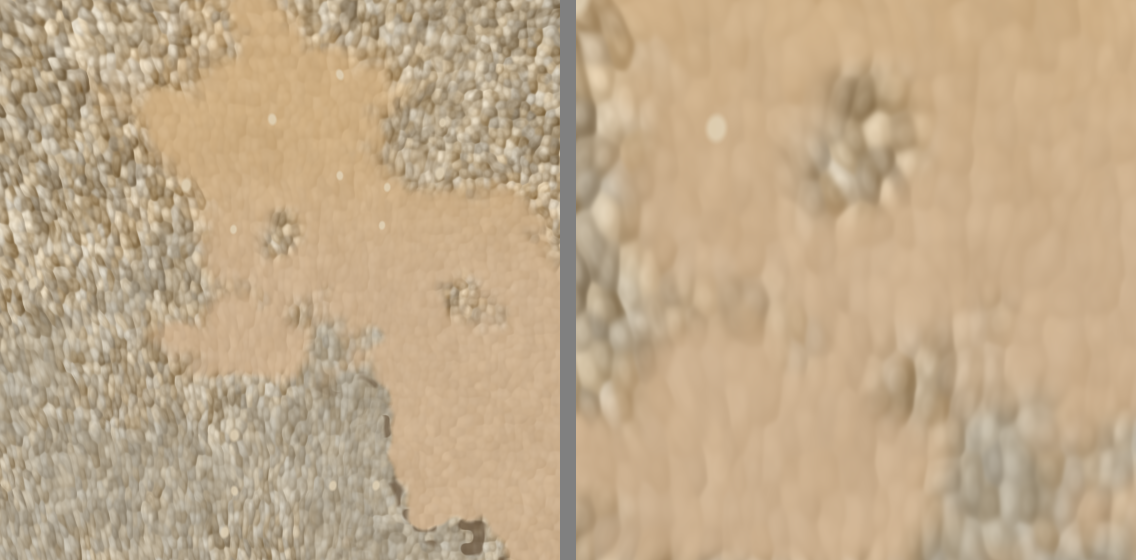
Left, the full canvas; right, a detail of the centre.
A Shadertoy shader for this texture:

```glsl
// Dry gravel ground with drifts of smooth ochre sand and worn grey dust.
// Soft cellular grains give the gravel; low noise masks place sand, dust,
// dark crevices along the sand rims, pale pebbles and narrow slits.

const vec3 GRAVEL = vec3(0.725, 0.663, 0.560);
const vec3 DUST = vec3(0.698, 0.655, 0.575);
const vec3 WARM_GRAVEL = vec3(0.755, 0.665, 0.535);
const vec3 SAND_OCHRE = vec3(0.805, 0.680, 0.510);
const vec3 SAND_PINK = vec3(0.800, 0.690, 0.560);
const vec3 PEBBLE = vec3(0.880, 0.820, 0.710);
const vec3 CREVICE = vec3(0.400, 0.320, 0.230);
const vec3 GRAIN_TINT = vec3(0.92, 1.00, 1.08);
const vec2 LONG_GRAINS = vec2(88.0, 48.0);   // grains per canvas, x and y
const vec2 ROUND_GRAINS = vec2(72.0, 62.0);
const vec2 LIGHT = vec2(-0.45, 0.30);
const float GRAIN_CONTRAST = 0.32;
const float FINE_CONTRAST = 0.10;
const float FAN = 0.5;                       // grains lean away from the middle
const vec2 BELT_TOP = vec2(0.45, 1.00);      // sand gathers along this line
const vec2 BELT_END = vec2(0.95, 0.12);

float hash(vec2 p) {
    return fract(sin(dot(p, vec2(127.1, 311.7))) * 43758.5453);
}

vec2 hash2(vec2 p) {
    return vec2(hash(p), hash(p + 57.3));
}

float noise(vec2 p) {
    vec2 i = floor(p), f = fract(p);
    f = f * f * (3.0 - 2.0 * f);
    return mix(mix(hash(i), hash(i + vec2(1, 0)), f.x),
               mix(hash(i + vec2(0, 1)), hash(i + vec2(1, 1)), f.x), f.y);
}

float fbm(vec2 p) {
    float sum = 0.0, amp = 0.5;
    for (int i = 0; i < 4; i++) {
        sum += amp * noise(p);
        p = mat2(0.8, 0.6, -0.6, 0.8) * p * 2.03 + 11.7;
        amp *= 0.5;
    }
    return sum / 0.9375;
}

// Soft cells: x is the shaded tone around zero, y a warm or cool shift.
vec2 grains(vec2 p) {
    vec2 id = floor(p), sum = vec2(0.0);
    float total = 0.0001;
    for (int y = -1; y <= 1; y++)
    for (int x = -1; x <= 1; x++) {
        vec2 cell = id + vec2(x, y);
        vec2 r = p - cell - 0.15 - 0.7 * hash2(cell);
        float w = exp(-7.0 * dot(r, r));
        float tone = hash(cell + 3.9) - 0.5 + dot(r, LIGHT);
        sum += w * vec2(tone, hash(cell + 8.1) - 0.5);
        total += w;
    }
    sum /= total;
    sum.x += 0.22 * (smoothstep(0.1, 0.9, total) - 0.75);
    return sum;
}

// Sparse soft ellipses, one at most in each square of a grid.
float scatter(vec2 p, float cells, vec2 radius, float share, float seed) {
    vec2 id = floor(p * cells);
    vec2 r = (p - (id + 0.3 + 0.4 * hash2(id + seed)) / cells) / radius;
    r.x += 0.5 * (hash(id + seed + 5.0) - 0.5) * r.y;
    float size = 0.6 + 0.4 * hash(id + seed + 9.0);
    return step(hash(id + seed + 2.0), share) * (1.0 - smoothstep(0.5, 1.1, length(r) / size));
}

float segmentDistance(vec2 p, vec2 a, vec2 b) {
    vec2 pa = p - a, ba = b - a;
    return length(pa - ba * clamp(dot(pa, ba) / dot(ba, ba), 0.0, 1.0));
}

void mainImage(out vec4 fragColor, in vec2 fragCoord) {
    vec2 p = fragCoord / iResolution.xy;
    float lowerRight = smoothstep(0.5, 0.75, p.x) * (1.0 - smoothstep(0.3, 0.5, p.y));

    // Ground masks: sand belt, warm rim and a dusty wedge widening downwards
    float belt = segmentDistance(p, BELT_TOP, BELT_END);
    float field = fbm(p * 5.0 + 4.0) - 0.5 + 0.14 - 0.7 * belt;
    float sand = smoothstep(0.0, mix(0.14, 0.05, lowerRight), field);
    float rim = smoothstep(-0.16, 0.08, field);
    float wedge = 0.72 - p.y - 0.7 * abs(p.x - 0.46);
    float dust = smoothstep(-0.03, 0.10, wedge + 0.3 * (fbm(p * 4.0 + 20.0) - 0.5));
    dust *= (1.0 - 0.6 * smoothstep(0.45, 0.65, fbm(p * 6.0 + 31.0))) * (1.0 - sand);

    // Grains: long ones fan outwards, round ones lie on the right
    vec2 q = p + 0.010 * (vec2(noise(p * 22.0), noise(p * 22.0 + 40.0)) - 0.5);
    vec2 leaning = vec2(q.x - FAN * (q.x - 0.55) * (q.y - 0.5), q.y);
    float roundness = smoothstep(0.6, 0.85, p.x + 0.2 * (0.5 - p.y));
    vec2 grain = mix(grains(leaning * LONG_GRAINS), grains(q * ROUND_GRAINS + 70.0), roundness);
    float fine = noise(leaning * vec2(170.0, 105.0)) - 0.5;
    float mottle = fbm(p * 14.0 + 9.0) - 0.5;
    float strength = mix(1.0, 0.55, dust) * mix(1.0, 0.14, sand);

    // Colour
    vec3 color = mix(mix(GRAVEL, WARM_GRAVEL, 0.7 * rim), DUST, dust);
    color = mix(color, mix(SAND_PINK, SAND_OCHRE, smoothstep(0.45, 0.8, p.y)), sand);
    color += GRAIN_TINT * strength * (GRAIN_CONTRAST * grain.x + FINE_CONTRAST * fine);
    color += vec3(0.04, 0.0, -0.06) * grain.y * strength;
    color += 0.10 * mottle * (1.0 - 0.6 * sand);

    // Crevices, slits and pale pebbles
    float crevice = (1.0 - smoothstep(0.01, 0.05, abs(field + 0.01))) * lowerRight;
    crevice *= smoothstep(0.48, 0.68, noise(p * 48.0 + 15.0));
    float slit = scatter(p, 7.0, vec2(0.008, 0.034), 0.14, 13.0) * (1.0 - sand);
    color = mix(color, CREVICE, 0.75 * crevice + 0.4 * slit * (1.0 - crevice));
    color = mix(color, PEBBLE, 0.85 * scatter(p, 11.0, vec2(0.011, 0.015), 0.09, 29.0));

    fragColor = vec4(clamp(color, 0.0, 1.0), 1.0);
}
```
